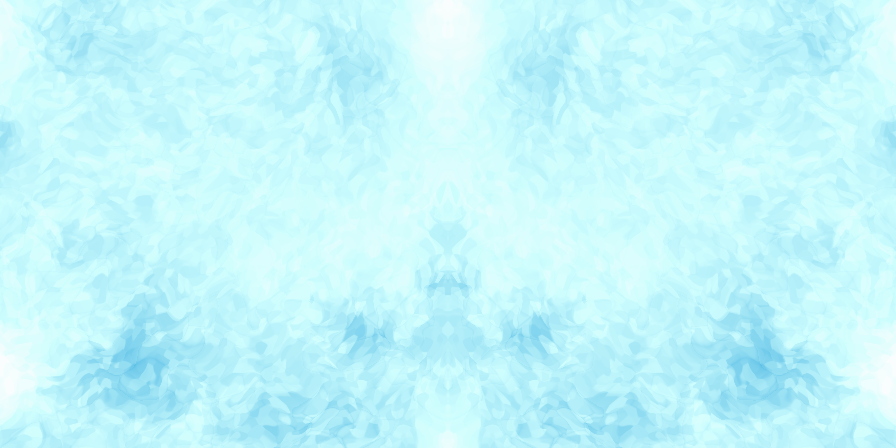
A Shadertoy shader for this background:

```glsl
// Pale aqua watercolour, mirrored about the vertical centre line.
// Soft elliptical pools set the broad wash; three layers of oriented
// cellular brush dabs sample it and add ragged tones and fine rims.

#define BROAD_SCALE 12.0
#define MID_SCALE 25.0
#define FINE_SCALE 50.0
#define DAB_STRETCH 1.65
#define DAB_SHARPNESS 34.0
#define BASE_TONE 0.777
#define GRAIN 0.24
#define RIM 0.075
#define SCATTER 0.045
#define DEEP_COLOUR vec3(0.49, 0.82, 0.93)
#define TONE_SLOPE vec3(1.0, 0.55, 0.22)
#define LIGHT_LIMIT vec3(0.98, 0.993, 0.992)

vec3 hash3(vec2 p) {
    vec3 q = fract(vec3(p.xyx) * vec3(0.1031, 0.1030, 0.0973));
    q += dot(q, q.yxz + 33.33);
    return fract((q.xxy + q.yzz) * q.zyx);
}

// Soft elliptical pool of pigment or light.
float pool(vec2 p, vec2 centre, vec2 radius) {
    vec2 d = (p - centre) / radius;
    return exp(-dot(d, d));
}

// Broad tone; x runs from the mirror line to the outer edge.
float wash(vec2 p) {
    float tone = BASE_TONE;

    // Blue pools
    tone -= 0.18 * pool(p, vec2(0.72, 0.16), vec2(0.15, 0.08));
    tone -= 0.12 * pool(p, vec2(0.65, 0.27), vec2(0.08, 0.09));
    tone -= 0.22 * pool(p, vec2(0.17, 0.26), vec2(0.07, 0.06));
    tone -= 0.18 * pool(p, vec2(0.30, 0.06), vec2(0.14, 0.05));
    tone -= 0.17 * pool(p, vec2(0.00, 0.36), vec2(0.045, 0.04));
    tone -= 0.07 * pool(p, vec2(0.00, 0.47), vec2(0.02, 0.04));
    tone -= 0.10 * pool(p, vec2(0.05, 0.27), vec2(0.02, 0.08));
    tone -= 0.15 * pool(p, vec2(1.00, 0.68), vec2(0.035, 0.09));
    tone -= 0.11 * pool(p, vec2(0.83, 0.92), vec2(0.12, 0.08));
    tone -= 0.09 * pool(p, vec2(0.20, 0.83), vec2(0.10, 0.12));
    tone -= 0.07 * pool(p, vec2(0.78, 0.46), vec2(0.10, 0.06));
    tone -= 0.10 * pool(p, vec2(0.94, 0.02), vec2(0.10, 0.03));
    tone -= 0.04 * pool(p, vec2(0.40, 0.12), vec2(0.50, 0.16));

    // Pale openings
    tone += 0.19 * pool(p, vec2(0.00, 0.98), vec2(0.10, 0.20));
    tone += 0.22 * pool(p, vec2(0.98, 0.17), vec2(0.11, 0.11));
    tone += 0.15 * pool(p, vec2(1.02, 0.92), vec2(0.09, 0.18));
    tone += 0.18 * pool(p, vec2(0.00, 0.00), vec2(0.04, 0.09));
    tone += 0.07 * pool(p, vec2(0.20, 0.47), vec2(0.17, 0.13));
    tone += 0.07 * pool(p, vec2(0.41, 0.38), vec2(0.08, 0.05));
    tone += 0.04 * pool(p, vec2(0.00, 0.62), vec2(0.16, 0.18));
    tone += 0.02 * pool(p, vec2(0.58, 0.60), vec2(0.28, 0.14));
    return tone;
}

// Strokes stand upright at the mirror line and lean over further out.
float strokeAngle(vec2 p) {
    float lean = mix(1.5, 2.65, smoothstep(0.02, 0.4, p.x));
    lean -= 0.9 * smoothstep(0.8, 1.0, p.x);
    return lean + 0.45 * sin(7.0 * p.x + 4.0 * p.y) + 0.3 * sin(11.0 * p.y);
}

// Oriented cells: xy is a scattered dab centre, z its tone, w its rim.
vec4 dabs(vec2 p, float scale, float seed) {
    vec2 cell = floor(p * scale);
    vec4 sum = vec4(0.0);
    float strongest = 0.0;
    for (int j = -2; j <= 2; j++) {
        for (int i = -2; i <= 2; i++) {
            vec2 id = cell + vec2(i, j);
            vec3 rnd = hash3(id + seed);
            vec2 centre = id + rnd.xy;
            float angle = strokeAngle(centre / scale) + 1.5 * (rnd.x - 0.5);
            vec2 along = vec2(cos(angle), sin(angle));
            vec2 d = p * scale - centre;
            vec2 local = vec2(dot(d, along) / DAB_STRETCH,
                              dot(d, vec2(-along.y, along.x)));
            float weight = exp(-DAB_SHARPNESS * dot(local, local)) + 1e-9;
            vec2 pick = centre / scale + SCATTER * (rnd.zx - 0.5);
            sum += weight * vec4(pick, rnd.z - 0.5, 1.0);
            strongest = max(strongest, weight);
        }
    }
    return vec4(sum.xyz / sum.w, 1.0 - strongest / sum.w);
}

void mainImage(out vec4 fragColor, in vec2 fragCoord) {
    vec2 uv = fragCoord / iResolution.xy;
    vec2 p = vec2(abs(2.0 * uv.x - 1.0), uv.y);

    // Bent strokes
    vec2 bent = p + 0.010 * sin(p.yx * vec2(31.0, 37.0) + 2.0 * sin(p * 17.0));
    bent += 0.003 * sin(bent.yx * vec2(113.0, 97.0) + 2.0 * sin(bent * 61.0));
    vec4 broad = dabs(bent, BROAD_SCALE, 113.0);
    vec4 mid = dabs(bent, MID_SCALE, 271.0);
    vec4 fine = dabs(bent, FINE_SCALE, 419.0);

    // Wash picked up by the dabs
    float tone = 0.2 * wash(broad.xy) + 0.4 * wash(mid.xy) + 0.4 * wash(fine.xy);

    // Grain and rims grow where pigment gathers and fade in pale openings
    float gathered = 0.4 + 1.2 * smoothstep(0.90, 0.55, tone);
    float grain = dot(vec3(broad.z, mid.z, fine.z), vec3(0.26, 0.38, 0.46));
    float rim = broad.w * step(0.0, broad.z) + mid.w * smoothstep(-0.1, 0.2, mid.z);
    tone += gathered * (GRAIN * grain - RIM * (rim - 0.12));

    vec3 colour = DEEP_COLOUR + TONE_SLOPE * (tone - DEEP_COLOUR.r);
    fragColor = vec4(min(colour, LIGHT_LIMIT), 1.0);
}
```
